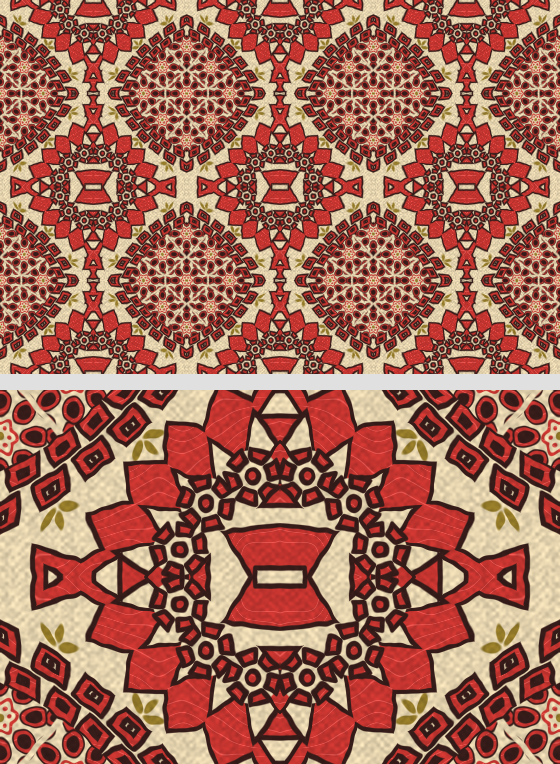
Top, the full canvas; bottom, a detail of the centre.
A Shadertoy shader for this pattern:

```glsl
const vec3 CREAM = vec3(.92, .85, .70), RED = vec3(.79, .21, .19);
const vec3 DARK = vec3(.21, .11, .10), OLIVE = vec3(.58, .48, .16);

float hash(vec2 p) {
    vec3 h = fract(p.xyx * .1031);
    h += dot(h, h.yzx + 33.33);
    return fract((h.x + h.y) * h.z);
}

float noise(vec2 p) {
    vec2 i = floor(p), f = fract(p);
    f *= f * (3. - 2. * f);
    return mix(mix(hash(i), hash(i + vec2(1, 0)), f.x),
               mix(hash(i + vec2(0, 1)), hash(i + 1.), f.x), f.y);
}

float softEdge() { return 2.7 / iResolution.x; }

void fill(inout vec3 col, vec3 ink, float d) {
    col = mix(col, ink, smoothstep(softEdge(), -softEdge(), d));
}

void outlined(inout vec3 col, vec3 ink, float d) {
    fill(col, DARK, d - .005);
    fill(col, ink, d + .004);
}

float box(vec2 p, vec2 b) {
    vec2 d = abs(p) - b;
    return length(max(d, 0.)) + min(max(d.x, d.y), 0.);
}

// Blend of round and diamond distance
float rounded(vec2 p, float diamond) {
    return mix(length(p), abs(p.x) + abs(p.y), diamond);
}

// Fold the plane into n wedges: x runs outward, y across
vec2 sector(vec2 p, float n, float shift) {
    float w = 6.283185 / n, a = atan(p.y, p.x) + shift * w;
    a = mod(a + .5 * w, w) - .5 * w;
    return length(p) * vec2(cos(a), sin(a));
}

float zigzag(vec2 p, float shift) {
    return abs(2. * fract(atan(p.y, p.x) * 20. / 6.283185 + shift) - 1.);
}

void darkPetals(inout vec3 col, vec2 v, float n, float radius, float size) {
    float d = length((sector(v, n, 0.) - vec2(radius, 0)) * vec2(.85, 1.1)) - size;
    fill(col, DARK, d - .003);
    fill(col, RED, d);
    fill(col, DARK, d + .006);
}

// Ring of open five-sided frames at height m
void frames(inout vec3 col, vec2 p, float m, float shift, float size) {
    vec2 l = vec2(m, sector(p, 24., shift).y);
    float d = box(l, vec2(.85, 1. - 6. * max(l.x, 0.)) * size);
    outlined(col, RED, max(abs(d + .008) - .0095, l.x - .7 * size));
    fill(col, DARK, length(l) - .006);
}

void medallion(inout vec3 col, vec2 p) {
    float m = rounded(p, .5);

    // Fans of three leaves beyond the rim
    vec2 l = vec2(m - .432, abs(sector(p, 12., .5).y));
    vec2 side = mat2(.6, -.8, .8, .6) * (l - vec2(0, .004));
    fill(col, OLIVE, length((side - vec2(.021, 0)) * vec2(.4, 1)) - .0085);
    fill(col, OLIVE, length((l - vec2(.028, 0)) * vec2(.4, 1)) - .0075);

    frames(col, p, m - .397, 0., .031);
    frames(col, p, m - .337, .5, .027);

    // Mosaic of rosettes, each owning its nearest area
    vec2 centres[4] = vec2[4](vec2(0), vec2(.23, 0), vec2(0, .25), vec2(.13, .14));
    vec2 v = p;
    float second = 9.;
    for (int i = 1; i < 4; i++) {
        vec2 w = p - centres[i];
        second = min(second, max(length(w), length(v)));
        if (length(w) < length(v)) v = w;
    }
    vec3 mosaic = CREAM;
    darkPetals(mosaic, v, 12., .108, .020);
    darkPetals(mosaic, v, 8., .062, .0185);
    fill(mosaic, CREAM, (second - length(v)) * .5 - .005);
    float core = length(v) - .029 - .004 * cos(6. * atan(v.y, v.x));
    fill(mosaic, RED, abs(core) - .003);
    fill(mosaic, RED, length(sector(v, 6., 0.) - vec2(.018, 0)) - .004);
    fill(mosaic, OLIVE, length(v) - .008);
    fill(col, mosaic, m - .312);
}

void star(inout vec3 col, vec2 q) {
    float m = rounded(q, .45);
    vec2 s = q.x > q.y ? q : q.yx;

    // Red toothed ring, flared on the axes, with necks above and below
    float ring = (m - .342 - .06 * zigzag(q, 0.)) * .7;
    float flare = max(abs(s.x - .395) - .045, s.y - .042 - .3 * (s.x - .4));
    float neck = max(abs(q.x) - .010 - .4 * abs(q.y - .46), .38 - q.y);
    outlined(col, RED, min(min(ring, flare), neck));
    outlined(col, CREAM, box(q - vec2(0, .5), vec2(.03, .008)));
    outlined(col, CREAM, (m - .222 - .095 * zigzag(q, .5)) * .45);

    // Cream wedges and red lozenges on the axes
    outlined(col, CREAM, max(abs(s.x - .31) - .022, s.y - .024 + .7 * (s.x - .31)));
    outlined(col, CREAM, max(abs(s.x - .405) - .012, s.y - .5 * (s.x - .385)));
    outlined(col, RED, abs(s.x - .215) + s.y - .024);

    // Hourglass with a small bar
    outlined(col, RED, max(abs(q.x) - .052 - .6 * abs(q.y), abs(q.y) - .092 + .12 * abs(q.x)));
    outlined(col, CREAM, box(q, vec2(.045, .014)));
    outlined(col, RED, max(abs(s.x - .148) - .020, s.y - .020 + .7 * (s.x - .148)));

    // Chain of beads, each ringed by small red tiles
    vec2 v = sector(q, 12., .5) - vec2(.186, 0);
    fill(col, CREAM, length(v) - .046);
    vec2 l = sector(v, 6., .5);
    outlined(col, RED, box(l - vec2(.037, 0), vec2(.009, .004 + .25 * l.x)));
    outlined(col, RED, length(v) - .011);
}

void mainImage(out vec4 fragColor, in vec2 fragCoord) {
    // Mirrored quarter tile: medallion at the origin, star at (.5, .5)
    vec2 uv = fragCoord / iResolution.xy * vec2(3, 2);
    vec2 p = abs(fract(uv + vec2(.5, 0)) - .5);
    float grain = noise(p * 170.);
    vec2 hand = p + .005 * (vec2(noise(p * 60.), noise(p * 60. + 70.)) - .5);

    vec3 col = CREAM;
    medallion(col, hand);
    star(col, .5 - hand);

    // Pale veins in the red cloth
    float redness = smoothstep(.4, .55, col.r - col.g);
    float vein = abs(sin(130. * (p.x * .4 + p.y) + 8. * noise(p * 18.)));
    col += redness * .12 * smoothstep(.25, 0., vein);

    // Woven threads and grain
    vec2 thread = sin(6.283185 * 56. * uv);
    col *= .97 + .05 * thread.x * thread.y + .17 * (grain - .5);
    fragColor = vec4(col, 1);
}
```
